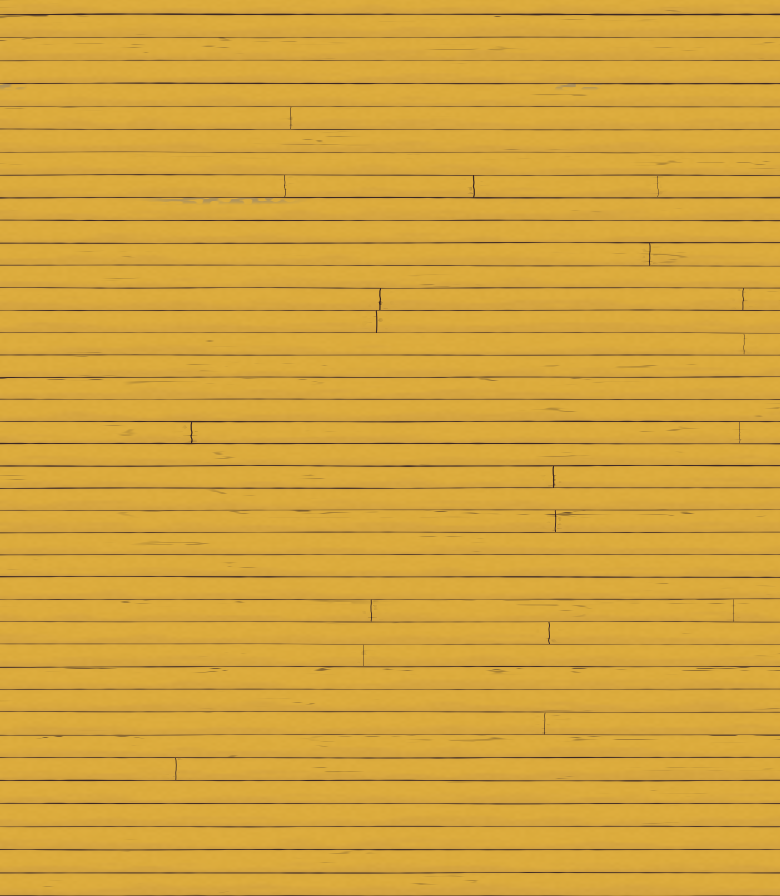
A WebGL 2 fragment shader for this texture:

```glsl
#version 300 es
precision highp float;
// Weathered yellow clapboard wall: narrow horizontal boards with dark gaps, butt joints and cracks.

#define ROWS 39.63          // boards over the canvas height
#define TOP_OFFSET 0.62     // part of a board cut off at the top
#define ROW_DRIFT 0.13      // slow change in board height
#define GAP_HALF 0.00058    // half width of a gap, in canvas heights
#define STUD_STEP 0.205     // distance between possible joints
#define JOINT_CHANCE 0.16
#define WORN_SHARE 0.2      // share of boards with long cracks
#define CHIP_SHARE 0.05     // share of boards with peeled paint

uniform vec2 u_resolution;
out vec4 outColor;

const vec3 PAINT = vec3(0.864, 0.674, 0.238);
const vec3 DULL_PAINT = vec3(0.835, 0.645, 0.25);
const vec3 SHADE = vec3(0.66, 0.50, 0.25);
const vec3 GAP = vec3(0.23, 0.155, 0.14);
const vec3 BARE_WOOD = vec3(0.62, 0.54, 0.40);

float hash(vec2 p) {
    p = fract(p * vec2(0.1031, 0.1137));
    p += dot(p, p.yx + 33.33);
    return fract((p.x + p.y) * p.x * 47.3);
}

float noise(vec2 p) {
    vec2 i = floor(p), f = fract(p);
    f = f * f * (3.0 - 2.0 * f);
    return mix(mix(hash(i), hash(i + vec2(1, 0)), f.x),
               mix(hash(i + vec2(0, 1)), hash(i + vec2(1, 1)), f.x), f.y);
}

// Share of a pixel covered by a line of the given half width
float lineCover(float d, float halfWidth, float pixel) {
    float a = max(d - 0.5 * pixel, -halfWidth);
    float b = min(d + 0.5 * pixel, halfWidth);
    return max(b - a, 0.0) / pixel;
}

// Gap between boards: x is the dark line, y its soft shadow
vec2 boardGap(float x, float rowPos, float pixel) {
    float id = floor(rowPos + 0.5);
    float wobble = (noise(vec2(x * 7.0, id * 5.0)) - 0.5) * 0.0008
                 + (hash(vec2(id, 3.0)) - 0.5) * 0.0016 * (x - 0.4);
    float d = (rowPos - id) / ROWS + wobble;
    float strength = mix(0.4, 1.2, hash(vec2(id, 8.0)));
    strength *= mix(0.6, 1.2, noise(vec2(x * 11.0, id * 9.0 + 40.0)));
    strength *= mix(0.7, 1.15, noise(vec2(x * 90.0, id * 13.0)));
    return vec2(lineCover(d, GAP_HALF * strength, pixel), exp(-abs(d) / 0.0012) * strength);
}

// Upright butt joints, lined up on leaning studs
float joints(float x, float row, float f, float pixel) {
    float cover = 0.0;
    float inside = step(5.0, row) * step(row, 34.0);
    float shift = row < 13.0 ? 0.1 : 0.0;
    for (float k = 0.0; k < 4.0; k++) {
        vec2 id = vec2(row + 7.0, k * 17.0 + 5.0);
        float stud = 0.2 + STUD_STEP * k + shift + (34.0 - row) * 0.0008;
        stud += (hash(id + 50.0) - 0.5) * 0.008;
        float present = step(hash(id), JOINT_CHANCE) * inside;
        float strength = mix(0.15, 1.0, hash(id + 90.0));
        float ragged = (noise(vec2(f * 6.0, row * 3.0)) - 0.5) * 0.001;
        float d = x - stud + ragged;
        cover += present * lineCover(d, 0.0007 * strength, pixel);
        // Splinters running out from the joint end
        float splinter = smoothstep(0.7, 0.85, noise(vec2(x * 160.0, f * 11.0 + row * 29.0)));
        cover += present * splinter * 0.35 * strength * exp(-abs(d) / 0.005);
    }
    return min(cover, 1.0);
}

// Thin cracks along the grain, longest under the upper edge of worn boards
float cracks(float x, float row, float f, float pixel) {
    float grain = noise(vec2(x * 10.0, f * 8.0 + row * 31.0));
    float fine = noise(vec2(x * 65.0, f * 13.0 + row * 23.0));
    float soft = 0.04 + pixel * ROWS * 0.5;
    float vein = 1.0 - smoothstep(0.01, soft, abs(grain - 0.5));
    vein *= smoothstep(0.35, 0.7, fine);
    float worn = step(hash(vec2(row, 61.0)), WORN_SHARE);
    float wornMask = worn * smoothstep(0.4, 0.05, f)
                   * smoothstep(0.25, 0.6, noise(vec2(x * 3.5, row * 7.0)));
    float stray = smoothstep(0.78, 0.9, noise(vec2(x * 8.0, f * 2.0 + row * 19.0)));
    return vein * min(wornMask * 0.9 + stray * 0.4, 1.0);
}

void main() {
    vec2 p = gl_FragCoord.xy / u_resolution.y;
    float pixel = 1.0 / u_resolution.y;
    float t = 1.0 - p.y;
    float rowPos = t * ROWS - TOP_OFFSET - ROW_DRIFT * sin(6.28318 * t);
    float row = floor(rowPos) + 1.0;
    float f = fract(rowPos);

    // Even paint, duller toward the lower edge of each board, with fine grain
    float grainTone = noise(vec2(p.x * 24.0, f * 5.0 + row * 11.0)) - 0.5;
    float lowerEdge = f + grainTone * 0.35 + (hash(vec2(row, 21.0)) - 0.5) * 0.12;
    vec3 color = mix(PAINT, DULL_PAINT, smoothstep(0.5, 0.9, lowerEdge));
    color += (noise(p * vec2(180.0, 330.0)) - 0.5) * 0.014;

    // Small spots of peeled paint just under a gap
    float peeled = step(hash(vec2(row, 77.0)), CHIP_SHARE) * smoothstep(0.35, 0.1, f);
    peeled *= smoothstep(0.72, 0.85, noise(vec2(p.x * 14.0, row * 3.0)));
    peeled *= smoothstep(0.35, 0.65, noise(vec2(p.x * 130.0, f * 9.0)));
    color = mix(color, BARE_WOOD, peeled * 0.7);

    // Shadows, gaps, joints and cracks
    vec2 gap = boardGap(p.x, rowPos, pixel);
    color = mix(color, SHADE, min(gap.y * 0.5, 1.0));
    color = mix(color, GAP, cracks(p.x, row, f, pixel) * 0.65);
    color = mix(color, GAP, max(gap.x, joints(p.x, row, f, pixel)));
    outColor = vec4(color, 1.0);
}
```
